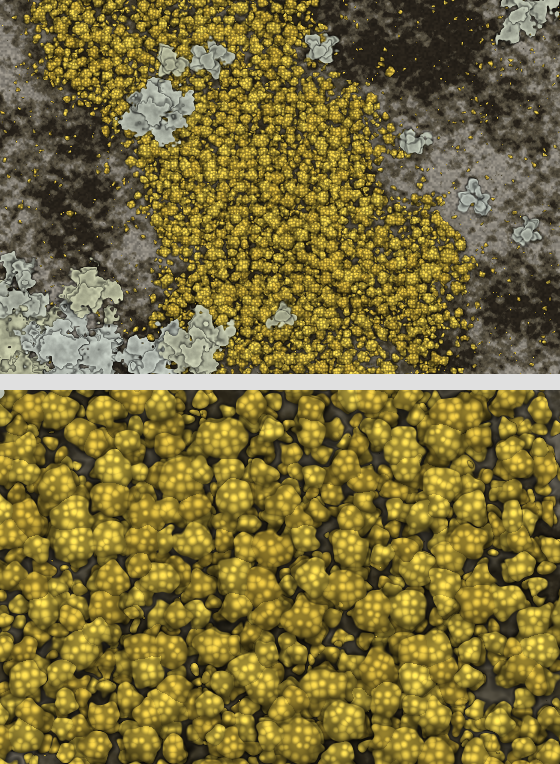
Top, the full canvas; bottom, a detail of the centre.
Give the GLSL for this texture, as a Shadertoy shader.

```glsl
const vec3 BARK_DARK = vec3(0.15, 0.13, 0.10);
const vec3 BARK_MID = vec3(0.32, 0.295, 0.235);
const vec3 BARK_PALE = vec3(0.54, 0.52, 0.48);
const vec3 GAP = vec3(0.17, 0.15, 0.09);
const vec3 OCHRE = vec3(0.77, 0.65, 0.22);
const vec3 LEMON = vec3(0.87, 0.77, 0.29);
const vec3 LICHEN_GREY = vec3(0.75, 0.78, 0.75);
const vec3 LICHEN_CREAM = vec3(0.80, 0.81, 0.67);

float hash(vec2 p) {
    return fract(sin(dot(p, vec2(127.1, 311.7))) * 43758.5);
}

float noise(vec2 p) {
    vec2 i = floor(p), f = fract(p);
    f = f * f * (3.0 - 2.0 * f);
    return mix(mix(hash(i), hash(i + vec2(1, 0)), f.x),
               mix(hash(i + vec2(0, 1)), hash(i + vec2(1, 1)), f.x), f.y);
}

float fbm(vec2 p) {
    float sum = 0.0, amp = 0.5;
    for (int i = 0; i < 5; i++) {
        sum += amp * noise(p);
        p = mat2(1.6, 1.2, -1.2, 1.6) * p + 7.3;
        amp *= 0.5;
    }
    return sum / 0.97;
}

// Nearest grain: x = distance over radius, y = random id, z = upward tilt
vec3 nearestGrain(vec2 p, float scale, float share, float seed) {
    vec2 q = p * scale, cell = floor(q);
    vec3 best = vec3(9.0, 0.0, 0.0);
    for (int j = -1; j <= 1; j++)
    for (int i = -1; i <= 1; i++) {
        vec2 corner = cell + vec2(i, j), id = corner + seed;
        vec2 jitter = vec2(hash(id), hash(id + 31.7)) - 0.5;
        vec2 offset = q - corner - 0.5 - 0.7 * jitter;
        float grown = smoothstep(0.0, 0.12, share - hash(id + 4.1));
        float radius = max((0.34 + 0.27 * hash(id + 9.2)) * grown, 0.01);
        float d = length(offset) / radius;
        if (d < best.x) best = vec3(d, hash(id + 2.7), offset.y / radius);
    }
    return best;
}

// Share of the bark taken by yellow grains: a slanting band with ragged sides
float grainCover(vec2 p) {
    float axis = mix(0.83, 0.50, smoothstep(0.15, 0.95, p.y));
    float d = abs(p.x - axis) / 0.38 + (fbm(p * 6.0) - 0.5) * 1.1;
    float ends = mix(0.65, 1.0, smoothstep(0.0, 0.2, p.y))
               * mix(1.0, 0.78, smoothstep(0.65, 0.9, p.y));
    return ends * (1.0 - smoothstep(0.6, 1.25, d));
}

vec3 bark(vec2 p) {
    float relief = fbm(p * 42.0) - fbm(p * 42.0 + vec2(0.0, 0.5));
    float tone = 0.5 + 1.3 * (fbm(p * vec2(5.0, 6.0) + 3.0) - 0.5)
               + 1.0 * (fbm(p * 50.0) - 0.5) + 0.7 * relief;
    tone += 0.08 * (1.0 - smoothstep(0.1, 0.6, p.x));
    tone -= 0.16 * smoothstep(0.5, 0.0, length(p - vec2(1.25, 0.9)));
    tone -= 0.08 * smoothstep(0.5, 0.0, length(p - vec2(1.45, 0.1)));
    vec3 col = mix(BARK_DARK, BARK_MID, smoothstep(0.22, 0.48, tone));
    col = mix(col, BARK_PALE, smoothstep(0.47, 0.80, tone));
    return col * (0.8 + 0.4 * noise(p * 190.0));
}

vec3 paintGrains(vec3 col, vec2 p, float scale, float share, float seed, float bump) {
    vec3 g = nearestGrain(p, scale, share, seed);
    float soft = 2.0 * scale / iResolution.y;
    float mask = 1.0 - smoothstep(1.0 - soft, 1.0 + soft, g.x);
    float light = clamp(0.62 + 0.38 * (1.0 - g.x * g.x) + 0.2 * g.z, 0.3, 1.1);
    vec3 yellow = mix(OCHRE, LEMON, g.y) * light * mix(0.72, 1.22, bump);
    col *= mix(0.5, 1.0, smoothstep(0.9, 1.6, g.x));
    return mix(col, yellow, mask);
}

// Leafy rosette: overlapping lobes painted from the rim to the middle
vec3 paintThallus(vec3 col, vec2 p, vec2 centre, float size, float crinkle, float grain) {
    float px = 1.0 / iResolution.y;
    vec3 tint = mix(LICHEN_GREY, LICHEN_CREAM, hash(centre + 5.0));
    for (int k = 0; k < 10; k++) {
        float n = float(k);
        vec2 key = centre * 17.0 + n;
        float a = n * 2.4 + 2.0 * hash(key);
        vec2 dir = vec2(cos(a), sin(a));
        vec2 q = p - centre - dir * size * 0.8 * sqrt(1.0 - n / 10.0);
        vec2 local = vec2(dot(q, dir) * 0.75, dot(q, vec2(-dir.y, dir.x)));
        float radius = size * (0.24 + 0.2 * hash(key + 3.3));
        float d = length(local) - radius + crinkle * size * 0.4;
        float rim = smoothstep(-0.25 * size, 0.0, d);
        float shade = 0.82 + 0.16 * rim + 0.3 * (grain - 0.5) + 0.1 * (hash(key + 8.0) - 0.5);
        col *= 1.0 - 0.42 * (1.0 - smoothstep(0.0, 0.12 * size + 0.003, d));
        col = mix(col, tint * shade, 1.0 - smoothstep(-px, px, d));
    }
    return col;
}

void mainImage(out vec4 fragColor, in vec2 fragCoord) {
    vec2 p = fragCoord / iResolution.y;
    float cover = grainCover(p);
    vec3 col = mix(bark(p), GAP, 0.6 * cover);

    // Yellow grains, small to large, with lumpy outlines
    vec2 lump = vec2(noise(p * 95.0), noise(p * 95.0 + 40.0)) - 0.5;
    vec2 warped = p + 0.009 * lump;
    float bump = 1.0 - smoothstep(0.2, 1.3, nearestGrain(p, 125.0, 1.2, 70.0).x);
    col = paintGrains(col, warped, 78.0, cover * 0.65 + 0.10, 11.0, bump);
    col = paintGrains(col, warped, 48.0, cover * 0.75 + 0.08, 23.0, bump);
    col = paintGrains(col, warped, 33.0, cover * 0.88 + 0.05, 47.0, bump);

    // Pale rosettes: centre and size
    vec3 thalli[15] = vec3[15](
        vec3(0.06, 0.10, 0.14), vec3(0.19, 0.07, 0.12), vec3(0.25, 0.21, 0.075),
        vec3(0.05, 0.22, 0.08), vec3(0.42, 0.05, 0.085), vec3(0.53, 0.07, 0.085),
        vec3(0.43, 0.70, 0.08), vec3(0.46, 0.835, 0.042), vec3(0.56, 0.85, 0.045),
        vec3(1.39, 0.97, 0.075), vec3(1.11, 0.63, 0.035), vec3(1.27, 0.47, 0.04),
        vec3(1.41, 0.375, 0.035), vec3(0.86, 0.87, 0.038), vec3(0.76, 0.155, 0.036));
    float crinkle = noise(p * 45.0) - 0.5 + 0.6 * (noise(p * 110.0) - 0.5);
    float grain = fbm(p * 60.0);
    for (int i = 0; i < 15; i++) {
        vec3 t = thalli[i];
        if (length(p - t.xy) < 2.0 * t.z)
            col = paintThallus(col, p, t.xy, t.z, crinkle, grain);
    }
    fragColor = vec4(clamp(col, 0.0, 1.0), 1.0);
}
```
